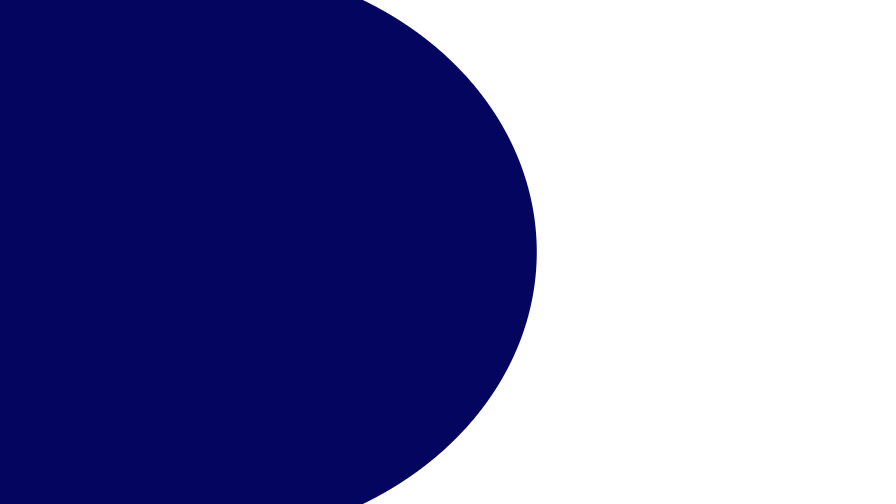
A Shadertoy shader for this background:

```glsl
// Draws a navy panel with a bulging elliptical right edge on a white ground.

#define NAVY vec3(0.01, 0.02, 0.37)
#define WHITE vec3(1.0)
#define CENTER vec2(0.375, 0.5)    // ellipse centre, in canvas heights
#define RADII vec2(0.690, 0.5773)  // ellipse half axes, in canvas heights

// Approximate signed distance to an ellipse: negative inside.
float ellipseDistance(vec2 p, vec2 radii) {
    float k = length(p / radii);
    float slope = length(p / (radii * radii));
    return k * (k - 1.0) / max(slope, 1e-4);
}

void mainImage(out vec4 fragColor, in vec2 fragCoord) {
    float pixel = 1.0 / iResolution.y;
    vec2 p = fragCoord * pixel - CENTER;

    // Left of the centre the panel continues straight to the canvas edge.
    p.x = max(p.x, 0.0);

    // Blend across one pixel at the curved edge.
    float panel = clamp(0.5 - ellipseDistance(p, RADII) / pixel, 0.0, 1.0);
    fragColor = vec4(mix(WHITE, NAVY, panel), 1.0);
}
```
